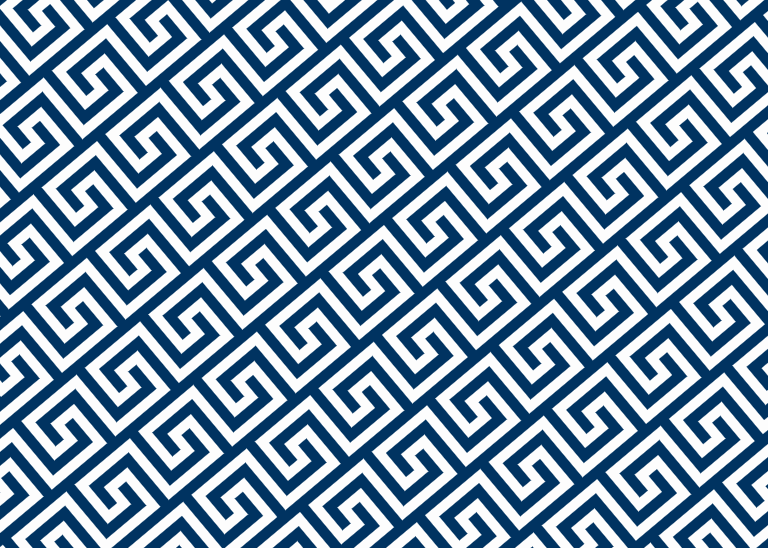
Write a WebGL 1 fragment shader that draws this pattern.

```glsl
precision highp float;
// Diagonal Greek key: white meander lines on navy, repeated on a square grid
// of 8 x 8 line units that is turned by 40 degrees. Half of the meander is
// built from box distances; a half turn of the cell gives the other half.

uniform vec2 u_resolution;

// Square-ended distance to the axis-aligned segment from a to b.
float segment(vec2 p, vec2 a, vec2 b) {
  vec2 r = abs(p - 0.5 * (a + b)) - 0.5 * abs(b - a);
  return max(r.x, r.y);
}

// Centre line of half a key, from the core of the spiral to the next cell.
float halfKey(vec2 p) {
  float d = segment(p, vec2(0.0), vec2(0.0, 1.0));
  d = min(d, segment(p, vec2(0.0, 1.0), vec2(2.0, 1.0)));
  d = min(d, segment(p, vec2(2.0, 1.0), vec2(2.0, -3.0)));
  d = min(d, segment(p, vec2(2.0, -3.0), vec2(-4.0, -3.0)));
  return min(d, segment(p, vec2(-4.0, -3.0), vec2(-4.0, 3.0)));
}

void main() {
  // Line units: 74.1 of them span the canvas width.
  float unitsPerPixel = 74.1 / u_resolution.x;
  vec2 p = (gl_FragCoord.xy - 0.5 * u_resolution) * unitsPerPixel;
  p -= vec2(-1.2, -0.82);

  // Turn the grid and fold it into one cell centred on its spiral.
  float angle = radians(40.0);
  float c = cos(angle), s = sin(angle);
  p = vec2(c * p.x + s * p.y, c * p.y - s * p.x);
  vec2 cell = mod(p + 4.0, 8.0) - 4.0;

  // Lines slightly thinner than the gaps, with a soft edge one pixel wide.
  float edge = min(halfKey(cell), halfKey(-cell)) - 0.484;
  float line = clamp(0.5 - edge / (1.1 * unitsPerPixel), 0.0, 1.0);

  vec3 navy = vec3(0.0, 0.2, 0.38);
  vec3 white = vec3(0.992);
  gl_FragColor = vec4(mix(navy, white, line), 1.0);
}
```
